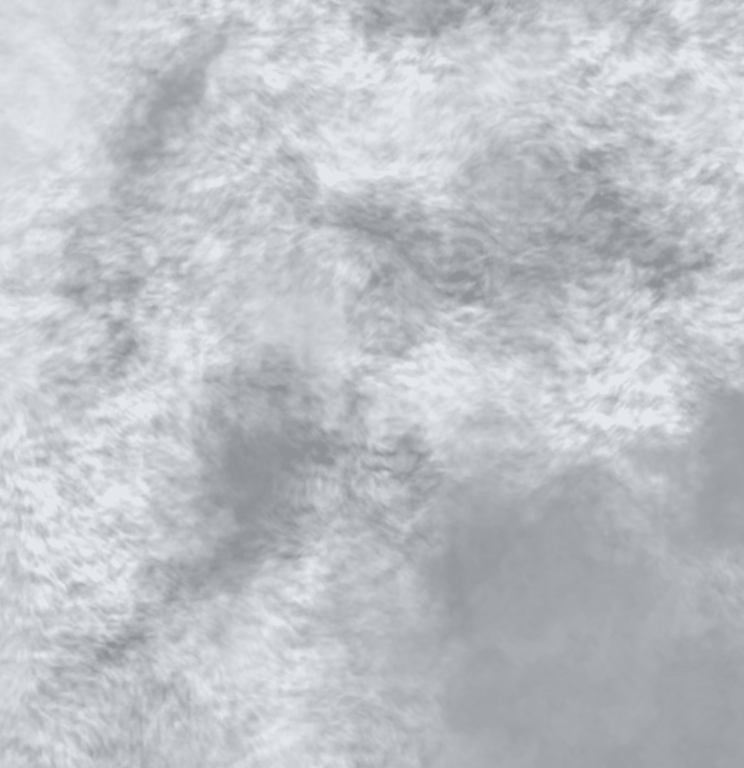
A WebGL 2 fragment shader for this texture:

```glsl
#version 300 es
precision highp float;

uniform vec2 u_resolution;
out vec4 fragColor;

float hash(vec2 cell) {
    return fract(sin(dot(cell, vec2(127.1, 311.7))) * 43758.5453);
}

float valueNoise(vec2 p) {
    vec2 cell = floor(p);
    vec2 f = fract(p);
    vec2 w = f * f * (3.0 - 2.0 * f);
    float low = mix(hash(cell), hash(cell + vec2(1.0, 0.0)), w.x);
    float high = mix(hash(cell + vec2(0.0, 1.0)), hash(cell + vec2(1.0, 1.0)), w.x);
    return mix(low, high, w.y);
}

mat2 rotation(float angle) {
    float c = cos(angle);
    float s = sin(angle);
    return mat2(c, -s, s, c);
}

// Layered noise centred on zero
float cloudNoise(vec2 p, int octaves, float falloff) {
    float sum = 0.0;
    float amplitude = 0.5;
    for (int i = 0; i < octaves; i++) {
        sum += amplitude * (valueNoise(p) - 0.5);
        p = rotation(0.6) * p * 2.03 + 17.3;
        amplitude *= falloff;
    }
    return sum;
}

// Soft elliptical patch, its long axis turned by angle
float softPatch(vec2 p, vec2 center, vec2 size, float angle) {
    vec2 q = rotation(angle) * (p - center) / size;
    return exp(-dot(q, q));
}

// Strands run level at the top right and fall steeply at the lower left
float strandAngle(vec2 p) {
    float level = smoothstep(0.25, 0.85, p.y + 0.3 * p.x);
    return mix(-0.95, 0.1, level) + 2.2 * (valueNoise(p * 11.0 + 4.0) - 0.5);
}

// Noise averaged along the strand direction
float strands(vec2 p, float frequency, float stepLength) {
    float sum = 0.0;
    float angle = strandAngle(p);
    vec2 direction = stepLength * vec2(cos(angle), sin(angle));
    for (int i = -2; i <= 2; i++) {
        sum += valueNoise((p + float(i) * direction) * frequency) - 0.5;
    }
    return sum / 5.0;
}

// Broad shadows and highlights
float shading(vec2 p) {
    float shade = 0.0;
    shade -= 0.66 * softPatch(p, vec2(0.22, 0.87), vec2(0.13, 0.035), 0.9);
    shade -= 0.52 * softPatch(p, vec2(0.12, 0.58), vec2(0.13, 0.055), 1.1);
    shade -= 0.62 * softPatch(p, vec2(0.32, 0.37), vec2(0.19, 0.080), 1.2);
    shade -= 0.42 * softPatch(p, vec2(0.49, 0.70), vec2(0.20, 0.08), -0.2);
    shade -= 0.52 * softPatch(p, vec2(0.79, 0.67), vec2(0.20, 0.11), -0.3);
    shade -= 0.58 * softPatch(p, vec2(0.61, 1.00), vec2(0.17, 0.055), 0.1);
    shade -= 0.38 * softPatch(p, vec2(0.51, 0.34), vec2(0.14, 0.10), -0.8);
    shade -= 0.28 * softPatch(p, vec2(0.13, 0.10), vec2(0.12, 0.07), -0.5);
    shade += 0.24 * softPatch(p, vec2(0.02, 0.85), vec2(0.14, 0.22), 0.0);
    shade += 0.20 * softPatch(p, vec2(0.40, 0.58), vec2(0.09, 0.06), 0.2);
    shade += 0.18 * softPatch(p, vec2(0.60, 0.51), vec2(0.15, 0.05), -0.1);
    shade += 0.17 * softPatch(p, vec2(0.75, 0.88), vec2(0.25, 0.09), 0.1);
    return shade;
}

// Smooth grey haze at the lower right
float hazeCover(vec2 p) {
    float cover = softPatch(p, vec2(0.82, 0.02), vec2(0.40, 0.28), 0.0);
    cover += 0.60 * softPatch(p, vec2(0.66, 0.30), vec2(0.15, 0.12), -0.6);
    cover += 0.90 * softPatch(p, vec2(0.99, 0.40), vec2(0.17, 0.09), 0.2);
    return smoothstep(0.08, 0.92, cover);
}

void main() {
    vec2 p = gl_FragCoord.xy / u_resolution.y;

    // Ragged outlines for the broad forms
    vec2 drift = vec2(cloudNoise(p * 9.0, 5, 0.6), cloudNoise(p * 9.0 + 31.0, 5, 0.6));
    vec2 warped = p + 0.20 * drift;
    float haze = hazeCover(warped);
    float clouds = cloudNoise(p * 6.0 + 1.6 * drift + 8.0, 5, 0.55);

    // Calm zones where the strands fade
    float calm = 0.85 * softPatch(p, vec2(0.22, 0.87), vec2(0.11, 0.035), 0.9);
    calm = max(calm, 0.80 * softPatch(p, vec2(0.33, 0.38), vec2(0.17, 0.08), 1.2));
    calm = max(calm, 0.80 * softPatch(p, vec2(0.0, 0.90), vec2(0.20, 0.20), 0.0));
    calm = max(calm, 0.75 * softPatch(p, vec2(0.40, 0.57), vec2(0.09, 0.07), 0.0));
    calm = max(calm, 0.93 * haze);

    // Wisps of several sizes, thicker in some places than in others
    vec2 tangled = p + 0.02 * drift;
    float density = 0.55 + 0.9 * valueNoise(p * 13.0 + 50.0);
    float fur = 0.40 * strands(tangled, 190.0, 0.0021) + 0.50 * strands(tangled + 3.0, 95.0, 0.0040);
    fur += 0.42 * strands(tangled + 7.0, 42.0, 0.0080);
    fur += 0.26 * cloudNoise(tangled * 75.0, 3, 0.8);

    float tone = 0.78 + shading(warped) + 0.65 * clouds;
    tone = mix(tone, 0.14 + 0.55 * clouds, 0.92 * haze);
    tone += density * fur * (1.0 - calm);
    tone -= 0.10 * softPatch(p, vec2(0.40, 0.54), vec2(0.006, 0.06), 0.0);

    vec3 shadowGrey = vec3(0.565, 0.580, 0.597);
    vec3 paleGrey = vec3(0.880, 0.895, 0.912);
    fragColor = vec4(mix(shadowGrey, paleGrey, clamp(tone, 0.0, 1.05)), 1.0);
}
```
